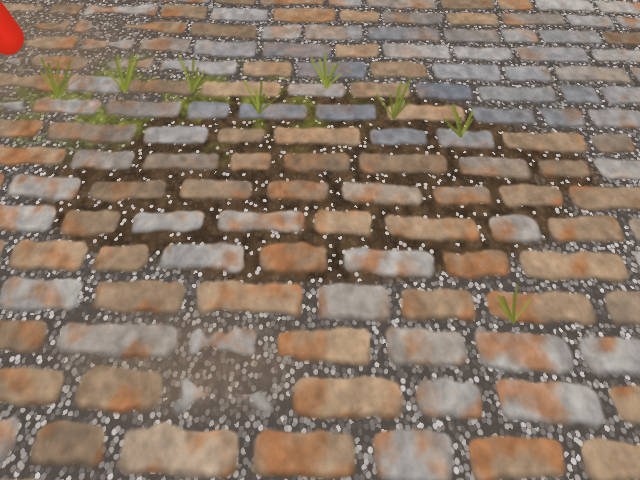
A Shadertoy shader for this texture:

```glsl
// Worn cobbled street seen in perspective: rows of rough rounded setts, with
// gravel, brown moss and weeds in the joints. The canvas is projected onto a
// ground plane, where jittered cells give the stones and noise gives the wear.

#define HORIZON 1.925       // height of the vanishing line
#define ROW_DENSITY 19.64   // stone rows per ground unit
#define ROW_START 29.73
#define COLUMN_DENSITY 7.8  // stones per ground unit
#define WIDTH_JITTER 0.42
#define ROW_SLOPE 0.025
#define ROUGHNESS 0.22
#define PEBBLE_DENSITY 165.0
#define TUFTS 8
#define BLADES 9

const vec3 TAN = vec3(0.70, 0.59, 0.48);
const vec3 PALE = vec3(0.67, 0.65, 0.63);
const vec3 SLATE = vec3(0.47, 0.48, 0.51);
const vec3 BROWN = vec3(0.54, 0.46, 0.38);
const vec3 RUST = vec3(0.66, 0.42, 0.26);
const vec3 SOIL = vec3(0.33, 0.30, 0.28);
const vec3 MOSS = vec3(0.27, 0.20, 0.13);
const vec3 WEED = vec3(0.45, 0.48, 0.20);

float hash(vec2 p) {
    vec3 q = fract(vec3(p.xyx) * 0.1031);
    q += dot(q, q.yzx + 33.33);
    return fract((q.x + q.y) * q.z);
}

float noise(vec2 p) {
    vec2 i = floor(p), f = fract(p);
    f = f * f * (3.0 - 2.0 * f);
    return mix(mix(hash(i), hash(i + vec2(1, 0)), f.x),
               mix(hash(i + vec2(0, 1)), hash(i + vec2(1, 1)), f.x), f.y);
}

float fbm(vec2 p) {
    float sum = 0.0, gain = 0.53;
    for (int i = 0; i < 4; i++) {
        sum += gain * noise(p);
        p = mat2(1.6, 1.2, -1.2, 1.6) * p + 7.3;
        gain *= 0.5;
    }
    return sum;
}

// Soft elliptical region, 1 at its centre
float region(vec2 p, vec2 centre, vec2 size) {
    return 1.0 - smoothstep(0.3, 1.0, length((p - centre) / size));
}

float segment(vec2 p, vec2 a, vec2 b) {
    vec2 d = b - a;
    return length(p - a - d * clamp(dot(p - a, d) / dot(d, d), 0.0, 1.0));
}

// Loose grit: nearest scattered pebble over soil
vec3 gravel(vec2 p, float moss) {
    vec2 cell = floor(p), id = cell;
    float nearest = 9.0;
    for (int k = 0; k < 9; k++) {
        vec2 c = cell + vec2(k % 3 - 1, k / 3 - 1);
        float d = length(p - c - vec2(hash(c), hash(c + 51.7)));
        if (d < nearest) { nearest = d; id = c; }
    }
    float tone = hash(id + 19.1);
    vec3 pebble = mix(vec3(0.33, 0.30, 0.28), vec3(0.82, 0.80, 0.79), tone * tone);
    float bare = 1.0 - moss * step(tone, 0.88);
    vec3 bed = mix(SOIL, MOSS * (0.7 + 0.8 * noise(p * 0.5)), moss);
    return mix(bed, pebble, bare * (1.0 - smoothstep(0.35, 0.7, nearest)));
}

float boundary(float i, float row) {
    return i + WIDTH_JITTER * (hash(vec2(i, row) + 40.0) - 0.5);
}

void mainImage(out vec4 fragColor, in vec2 fragCoord) {
    vec2 p = fragCoord / iResolution.y;
    float x = p.x - 0.667;
    float depth = HORIZON - p.y - ROW_SLOPE * x;
    vec2 ground = vec2(x, 1.4) / depth;
    float blotch = fbm(ground * 9.0 + 3.0);
    float grain = fbm(ground * 75.0);

    // Stone cell: row first, then jittered column
    float r = ROW_START - ROW_DENSITY * ground.y + 0.5 + 0.22 * (noise(ground * 6.0) - 0.5);
    float row = floor(r);
    float c = ground.x * COLUMN_DENSITY + 30.0 + 0.5 * mod(row, 2.0) + 0.4 * hash(vec2(row, 8.0));
    float i = floor(c);
    if (c < boundary(i, row)) i -= 1.0;
    else if (c >= boundary(i + 1.0, row)) i += 1.0;
    float left = boundary(i, row), right = boundary(i + 1.0, row);
    vec2 id = vec2(i, row);

    // Rough rounded box, measured in row heights
    float aspect = 3.52 / depth;
    vec2 local = vec2((c - 0.5 * (left + right)) * aspect, r - row - 0.5);
    float moss = region(p, vec2(0.66, 0.61), vec2(0.85, 0.3));
    vec2 halfSize = vec2(0.5 * (right - left) * aspect - 0.15, 0.41 - 0.07 * hash(id + 3.0));
    halfSize -= 0.06 * moss;
    vec2 q = abs(local) - halfSize + 0.2;
    float d = length(max(q, 0.0)) + min(max(q.x, q.y), 0.0) - 0.2;
    d += ROUGHNESS * (fbm(ground * 34.0) - 0.5);
    float buried = region(p, vec2(0.38, 0.24), vec2(0.36, 0.16)) + region(p, vec2(0.05, 0.88), vec2(0.4, 0.2));
    d += 0.5 * buried * smoothstep(0.4, 0.65, blotch);
    float pixel = 27.5 / (depth * depth * iResolution.y);
    float stoneMask = 1.0 - smoothstep(-0.03 - pixel, 0.03 + pixel, d);

    // Stone colour: warm in front, blue-grey towards the back
    float pick = hash(id + 11.0), cool = region(p, vec2(0.75, 0.8), vec2(0.8, 0.25));
    vec3 stone = mix(mix(BROWN, TAN, hash(id + 5.0)), PALE, smoothstep(0.45, 0.8, pick));
    stone = mix(stone, mix(SLATE, PALE, hash(id + 23.0)), cool * step(0.3, pick));
    stone = mix(stone, RUST, 0.7 * smoothstep(0.48, 0.75, fbm(ground * 22.0 + id)) * (1.0 - 0.7 * cool));
    stone *= 0.8 + 0.4 * grain + 0.22 * (blotch - 0.5);
    stone *= 1.0 - 0.28 * smoothstep(-0.16, 0.0, d) * smoothstep(-0.2, 0.4, local.y);

    // Joints, with moss and low weeds
    float mossMask = smoothstep(0.3, 0.6, moss * (0.55 + blotch));
    vec3 color = gravel(ground * PEBBLE_DENSITY, mossMask * 0.85);
    color = mix(color, BROWN * (0.8 + 0.4 * grain), 0.5 * min(buried, 1.0));
    float weeds = region(p, vec2(0.35, 0.77), vec2(0.55, 0.14)) * smoothstep(0.45, 0.65, fbm(ground * 26.0 + 9.0));
    color = mix(color, WEED * (0.5 + grain), 0.75 * weeds);
    color = mix(color, stone, stoneMask);

    // Grass tufts
    for (int t = 0; t < TUFTS; t++) {
        float s = float(t);
        vec2 root = vec2(0.12 + 0.14 * s, 0.64 + 0.18 * hash(vec2(s, 2.0)));
        if (t == TUFTS - 1) root = vec2(1.07, 0.33);
        for (int b = 0; b < BLADES; b++) {
            vec2 k = vec2(s, float(b) + 60.0);
            vec2 tip = root + vec2(0.07 * (hash(k) - 0.5), 0.02 + 0.06 * hash(k + 7.0));
            float blade = segment(p, root, tip) - 0.0012;
            color = mix(color, WEED * (0.8 + 0.5 * hash(k + 4.0)),
                        0.7 * (1.0 - smoothstep(0.0, 1.5 / iResolution.y, blade)));
        }
    }

    // Red plastic base at the upper left edge
    float base = segment(p, vec2(-0.02, 0.97), vec2(0.016, 0.92)) - 0.032;
    vec3 plastic = vec3(0.9, 0.2, 0.13) * (0.85 + 4.0 * max(-base, 0.0));
    color = mix(color, plastic, 1.0 - smoothstep(0.0, 2.0 / iResolution.y, base));
    fragColor = vec4(clamp(color, 0.0, 1.0), 1.0);
}
```
